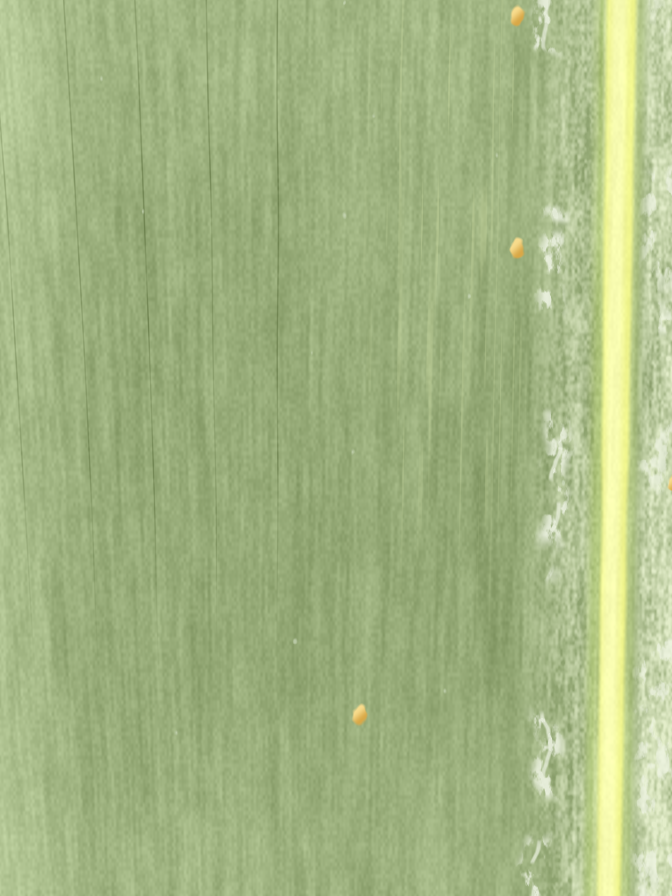
Reproduce this texture procedurally as a Shadertoy shader.

```glsl
float hash(vec2 p) {
    vec3 q = fract(vec3(p.xyx) * 0.1031);
    q += dot(q, q.yzx + 33.33);
    return fract((q.x + q.y) * q.z);
}

float noise(vec2 p) {
    vec2 cell = floor(p), f = fract(p);
    f = f * f * (3.0 - 2.0 * f);
    return mix(mix(hash(cell), hash(cell + vec2(1, 0)), f.x),
               mix(hash(cell + vec2(0, 1)), hash(cell + vec2(1, 1)), f.x), f.y);
}

float fbm(vec2 p) {
    float sum = 0.0, amp = 0.53;
    for (int i = 0; i < 4; i++) {
        sum += amp * noise(p);
        p = p * 2.03 + 17.7;
        amp *= 0.5;
    }
    return sum;
}

// Fibre tone, centred on zero: bands, broken threads, hairs and fine grain
float fibres(float s, vec2 uv) {
    float bands = noise(vec2(s * 32.0, uv.y * 2.0)) - 0.5;
    float threads = noise(vec2(s * 85.0 + 9.0, uv.y * 5.0)) - 0.5;
    float hairs = noise(vec2(s * 190.0 + 40.0, uv.y * 13.0)) - 0.5;
    float mottle = fbm(uv * vec2(45, 28)) - 0.5;
    float grain = noise(uv * vec2(280, 170)) - 0.5;
    return 0.12 * bands + 0.22 * threads + 0.29 * hairs + 0.2 * mottle + 0.26 * grain;
}

void mainImage(out vec4 fragColor, in vec2 fragCoord) {
    vec2 uv = fragCoord / iResolution.x;
    float px = 1.0 / iResolution.x;
    float h = uv.y / 1.333;

    // Fibres fan out slightly from the top
    float lean = mix(0.065, -0.02, smoothstep(0.0, 0.6, uv.x));
    float s = uv.x - lean * (1.333 - uv.y) + 0.003 * (noise(uv * vec2(6, 5)) - 0.5);
    float fibre = fibres(s, uv);

    // Broad light over the blade
    float tone = 0.27 + 1.1 * fibre;
    tone += 0.34 * smoothstep(0.14, 0.0, uv.x);
    tone += 0.22 * smoothstep(0.5, 1.0, h);
    tone += 0.16 * smoothstep(0.3, 0.0, h);
    tone += 0.2 * (fbm(uv * vec2(5.0, 3.0) + 2.0) - 0.5);
    vec3 color = mix(vec3(0.53, 0.612, 0.41), vec3(0.735, 0.81, 0.615), tone);

    // Evenly spaced hairline veins, fading downwards
    float veinCell = s / 0.106 + 0.6;
    float vein = abs(fract(veinCell) - 0.5) * 0.106;
    float veinFade = smoothstep(0.2, 0.55, h) * smoothstep(0.48, 0.43, uv.x);
    veinFade *= 0.35 + 0.65 * noise(vec2(floor(veinCell) * 7.0, uv.y * 14.0));
    color -= 0.15 * veinFade * smoothstep(0.0008 + px, 0.0, vein);

    // Fine pale scratches right of the middle
    float scratch = smoothstep(0.72, 0.95, noise(vec2(s * 210.0, uv.y * 5.0 + 8.0)));
    scratch *= smoothstep(0.5, 0.64, uv.x) * smoothstep(0.82, 0.72, uv.x) * smoothstep(0.25, 0.6, h);
    color = mix(color, vec3(0.78, 0.84, 0.62), 0.45 * scratch);

    // Powdery bloom on both sides of the midrib
    float ribX = 0.906 + 0.0143 * uv.y;
    float d = uv.x - ribX;
    float powder = fbm(vec2(s * 70.0, uv.y * 32.0) + 50.0);
    float speckle = noise(uv * vec2(210, 130) + 7.0);
    float dust = 0.5 * powder + 0.5 * speckle;
    float left = smoothstep(-0.15, -0.05, d) * smoothstep(0.0, -0.04, d);
    float right = smoothstep(0.025, 0.05, d);
    float bloom = left * (0.32 + 1.1 * fibre + 0.9 * (dust - 0.5));
    bloom += right * (0.65 + 1.5 * fibre + 0.7 * (dust - 0.5));
    color = mix(color, vec3(0.89, 0.93, 0.79), clamp(bloom, 0.0, 1.0));

    // Striped green margins, then the bright yellow midrib
    float margin = smoothstep(0.045, 0.022, abs(d + 0.003));
    float stripes = noise(vec2(d * 170.0, uv.y * 1.5));
    color = mix(color, mix(vec3(0.66, 0.76, 0.42), vec3(0.82, 0.88, 0.62), stripes) + 0.2 * fibre, 0.75 * margin);
    float ribWidth = 0.018 + 0.004 * h + 0.002 * (noise(vec2(3.0, uv.y * 9.0)) - 0.5);
    float rib = smoothstep(ribWidth + 0.004, ribWidth - 0.005, abs(d));
    vec3 ribColor = mix(vec3(0.97, 0.985, 0.69), vec3(0.94, 0.96, 0.55), smoothstep(0.004, 0.02, abs(d + 0.003)));
    color = mix(color, ribColor + 0.1 * fibre, rib);

    // Crumbly white flakes along a wandering line and at the right border
    float wander = 0.05 * (fbm(vec2(1.0, uv.y * 6.0)) - 0.5) + 0.012 * (noise(vec2(4.0, uv.y * 45.0)) - 0.5);
    float track = abs(d + 0.1 + wander);
    float crust = smoothstep(0.5, 0.68, fbm(uv * vec2(70, 36) + 5.0));
    float patches = smoothstep(0.44, 0.6, fbm(uv * vec2(5, 9) + 31.0));
    float trail = smoothstep(0.005, 0.001, track) * smoothstep(0.35, 0.6, noise(vec2(9.0, uv.y * 30.0)));
    float flake = patches * (0.8 * trail + crust * (smoothstep(0.03, 0.006, track) + 0.8 * right));
    color = mix(color, vec3(0.94, 0.96, 0.90), 0.85 * min(flake, 1.0));

    // Rare, ragged pale specks
    vec2 cell = floor(uv * 22.0);
    vec2 offset = 0.2 + 0.6 * vec2(hash(cell + 3.0), hash(cell + 71.0));
    float speck = length((fract(uv * 22.0) - offset) * vec2(1.0, 0.6)) / 22.0 + 0.003 * (speckle - 0.5);
    float present = step(0.965, hash(cell + 19.0));
    color = mix(color, vec3(0.84, 0.89, 0.79), 0.6 * present * smoothstep(0.002 + px, 0.0, speck));

    // Small orange grains with a lit side
    for (int i = 0; i < 4; i++) {
        float k = float(i);
        vec2 center = vec2(0.77 + 0.235 * sin(0.785 * k * (k - 1.0)), 1.31 - 0.347 * k);
        vec2 q = uv - center;
        q.x += 0.25 * q.y * (hash(vec2(k, 5.0)) - 0.5);
        float r = length(q / vec2(0.0105, 0.0155)) + 0.3 * (noise(uv * 130.0) - 0.5);
        vec3 grainColor = mix(vec3(0.85, 0.66, 0.28), vec3(0.97, 0.86, 0.55), smoothstep(-0.012, 0.012, q.y - q.x));
        color = mix(color, grainColor, smoothstep(1.15, 0.75, r));
    }

    fragColor = vec4(clamp(color, 0.0, 1.0), 1.0);
}
```
